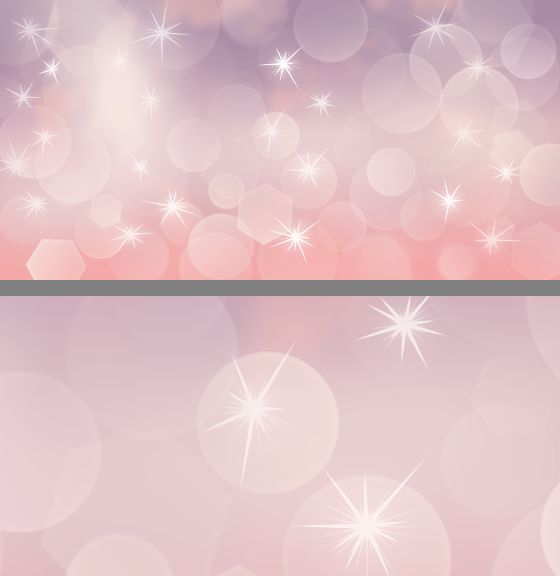
Top, the full canvas; bottom, a detail of the centre.
Give the GLSL for this background, as a WebGL 1 fragment shader.

```glsl
precision highp float;
// Pastel bokeh: a lilac-to-coral gradient with cloudy glows, covered by
// translucent discs and hexagons and topped with fine many-rayed sparkles.
// Shapes are scattered by a low-discrepancy sequence and varied by a hash.
uniform vec2 u_resolution;

const float TAU = 6.28318;
const int BOKEH_COUNT = 64;
const int STAR_COUNT = 23;

float hash(float n) {
  n = fract(n * 0.1031);
  n *= n + 33.33;
  n *= n + n;
  return fract(n);
}

float hash2(vec2 cell) {
  return hash(cell.x + 57.0 * cell.y + 211.0);
}

float noise(vec2 p) {
  vec2 cell = floor(p), f = fract(p);
  f = f * f * (3.0 - 2.0 * f);
  float low = mix(hash2(cell), hash2(cell + vec2(1.0, 0.0)), f.x);
  float high = mix(hash2(cell + vec2(0.0, 1.0)), hash2(cell + 1.0), f.x);
  return mix(low, high, f.y);
}

float cloud(vec2 p) {
  return 0.55 * noise(p) + 0.3 * noise(p * 2.1 + 7.3) + 0.15 * noise(p * 4.3 + 3.1);
}

float glow(vec2 p, vec2 center, vec2 radius) {
  vec2 d = (p - center) / radius;
  return exp(-dot(d, d));
}

vec2 rotate(vec2 p, float angle) {
  float c = cos(angle), s = sin(angle);
  return vec2(c * p.x - s * p.y, s * p.x + c * p.y);
}

// Evenly spread points in the unit square
vec2 scatter(float index, vec2 offset) {
  return fract(index * vec2(0.7549, 0.5698) + offset);
}

float hexagon(vec2 p, float apothem) {
  p = abs(p);
  return max(0.866 * p.x + 0.5 * p.y, p.y) - apothem;
}

// Gradient, tinted patches and soft light
vec3 backdrop(vec2 p) {
  vec3 lilac = vec3(0.66, 0.54, 0.645);
  vec3 rose = vec3(0.84, 0.685, 0.725);
  vec3 coral = vec3(0.96, 0.655, 0.655);
  float mist = cloud(p * 3.5);
  float y = p.y + 0.26 * (mist - 0.5);
  vec3 color = mix(coral, rose, smoothstep(0.0, 0.46, y));
  color = mix(color, lilac, smoothstep(0.48, 0.92, y));
  color = mix(color, vec3(0.95, 0.72, 0.70), 0.5 * smoothstep(0.5, 0.8, cloud(p * 5.0 + 19.0)));
  vec2 bent = p + 0.12 * vec2(mist - 0.5, cloud(p * 5.0 + 31.0) - 0.5);
  float light = glow(rotate(bent - vec2(0.42, 0.72), -0.25), vec2(0.0), vec2(0.18, 0.36)) * (0.55 + 0.8 * mist);
  light += 0.55 * glow(bent, vec2(1.08, 0.45), vec2(0.46, 0.20));
  light += 0.45 * glow(bent, vec2(0.20, 0.28), vec2(0.28, 0.15));
  color = mix(color, vec3(0.97, 0.91, 0.90), min(light, 0.92));
  float cream = 0.55 * glow(bent, vec2(1.72, 0.48), vec2(0.28, 0.19));
  return mix(color, vec3(0.96, 0.88, 0.83), cream);
}

// Opacity of one translucent shape: shaded fill plus a faint rim
float bokeh(vec2 p, float radius, float seed, float pixel) {
  vec2 turned = rotate(p, seed);
  float d = hash(seed + 1.0) < 0.15 ? hexagon(turned, radius * 0.75) : length(p) - radius;
  float blur = pixel + 0.03 * pow(hash(seed + 2.0), 7.0);
  float fill = 1.0 - smoothstep(-blur, blur, d);
  float rim = exp(-abs(d + 0.004) / 0.005);
  float shade = 0.85 + 0.5 * dot(turned, vec2(0.6, 0.8)) / radius;
  return fill * (shade + 0.3 * rim);
}

// Tapered rays, one per angular sector, with uneven lengths and angles
float rays(vec2 p, float count, float size, float width, float seed, float pixel) {
  float r = length(p);
  float turn = fract(atan(p.y, p.x + 0.00001) / TAU + 1.0) * count;
  float id = seed + 3.7 * floor(turn);
  float offset = fract(turn) - 0.5 - 0.5 * (hash(id) - 0.5);
  float reach = size * mix(0.3, 1.0, hash(id + 1.3));
  float across = r * abs(sin(offset * TAU / count));
  float taper = width * max(1.0 - r / reach, 0.0);
  float line = 1.0 - smoothstep(taper - 0.5 * pixel, taper + 0.8 * pixel, across);
  return line * (1.0 - smoothstep(0.6 * reach, reach, r));
}

float star(vec2 p, float size, float seed, float pixel) {
  vec2 q = rotate(p, 0.8 * hash(seed));
  float count = 7.0 + floor(5.0 * hash(seed + 4.0));
  float longRays = rays(q, count, size, 0.0026, seed, pixel);
  float fineRays = 0.5 * rays(q, 24.0, size * 0.6, 0.0009, seed + 9.0, pixel);
  float halo = 0.35 * glow(p, vec2(0.0), vec2(size * 0.35));
  float core = 0.7 * glow(p, vec2(0.0), vec2(size * 0.09));
  return min(max(longRays, fineRays) + halo + core, 1.0);
}

void main() {
  vec2 p = gl_FragCoord.xy / u_resolution.y;
  vec2 canvas = vec2(u_resolution.x / u_resolution.y, 1.0);
  float pixel = 1.0 / u_resolution.y;
  vec3 color = backdrop(p);

  for (int i = 0; i < BOKEH_COUNT; i++) {
    float seed = float(i) * 7.31 + 2.0;
    vec2 center = scatter(float(i), vec2(0.13, 0.41)) * canvas;
    float radius = mix(0.05, 0.15, hash(seed)) + 0.06 * center.y * hash(seed + 5.0);
    float strength = mix(0.06, 0.50, pow(hash(seed + 3.0), 1.4)) * mix(1.2, 0.55, center.y);
    vec3 tint = mix(vec3(0.97, 0.89, 0.91), vec3(0.97, 0.91, 0.86), hash(seed + 6.0));
    color = mix(color, tint, strength * bokeh(p - center, radius, seed, pixel));
  }

  for (int i = 0; i < STAR_COUNT; i++) {
    float seed = float(i) * 11.17 + 40.0;
    vec2 spot = scatter(float(i), vec2(0.32, 0.77));
    vec2 center = vec2(pow(spot.x, 1.35), 0.12 + 0.86 * spot.y) * canvas;
    float size = mix(0.06, 0.15, hash(seed + 2.0));
    float strength = mix(0.45, 1.0, hash(seed + 3.0));
    color = mix(color, vec3(1.0, 0.985, 0.98), strength * star(p - center, size, seed, pixel));
  }
  gl_FragColor = vec4(color, 1.0);
}
```
